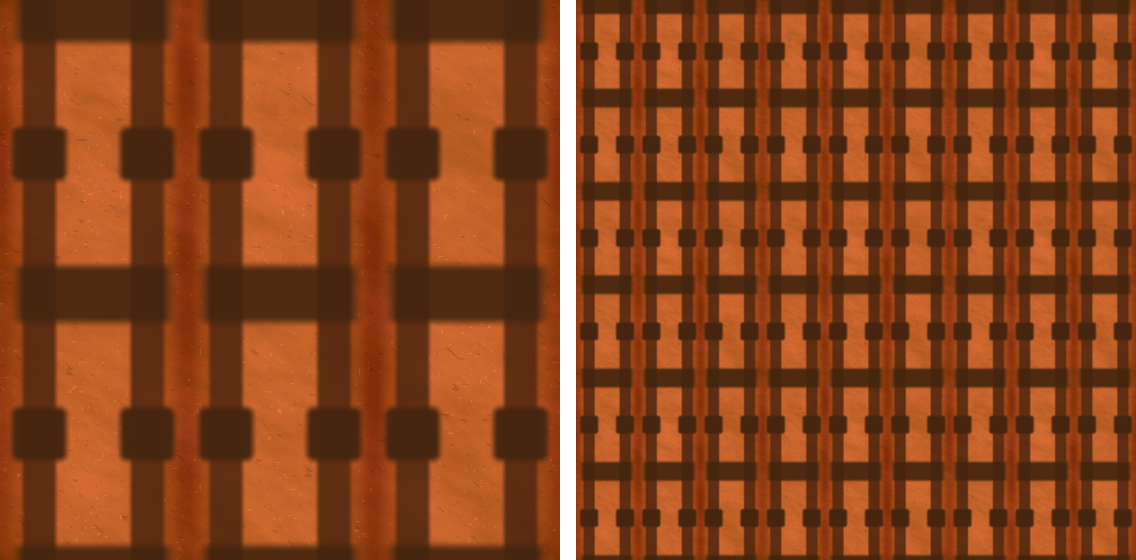
Left, the tile; right, the same tile 3 across and 3 down.
Reproduce this pattern procedurally as a WebGL 1 fragment shader.

```glsl
precision highp float;
// Blurred dark lattice of posts, rails and square knots over mottled orange clay.
uniform vec2 u_resolution;

float hash(vec2 p) {
  return fract(sin(dot(p, vec2(127.1, 311.7))) * 43758.545);
}

// Value noise that wraps after a whole number of lattice cells.
float noise(vec2 p, vec2 period) {
  vec2 i = floor(p);
  vec2 f = fract(p);
  f = f * f * (3.0 - 2.0 * f);
  vec2 a = mod(i, period);
  vec2 b = mod(i + 1.0, period);
  return mix(mix(hash(a), hash(vec2(b.x, a.y)), f.x),
             mix(hash(vec2(a.x, b.y)), hash(b), f.x), f.y);
}

float fbm(vec2 uv, vec2 period) {
  float sum = 0.0;
  float weight = 0.5;
  for (int i = 0; i < 5; i++) {
    sum += weight * noise(uv * period, period);
    period *= 2.0;
    weight *= 0.55;
  }
  return sum / 1.06;
}

// 1 inside the half width, fading out across the blur on both sides of the edge.
float band(float x, float halfWidth, float blur) {
  return 1.0 - smoothstep(halfWidth - blur, halfWidth + blur, abs(x));
}

float roundedBox(vec2 p, vec2 halfSize, float radius) {
  vec2 d = abs(p) - halfSize + radius;
  return length(max(d, 0.0)) + min(max(d.x, d.y), 0.0) - radius;
}

void main() {
  vec2 uv = gl_FragCoord.xy / u_resolution;

  // Three cells across and two down, each mirrored about its centre line.
  vec2 cell = (fract(vec2(uv.x * 3.0, uv.y * 2.0 + 0.55)) - 0.5) / vec2(3.0, 2.0);
  float side = abs(cell.x);
  float knotY = 0.25 - abs(cell.y);

  // Integer shear keeps the slanted mottling seamless.
  vec2 slanted = vec2(uv.x + uv.y, uv.y);
  float cloud = fbm(slanted, vec2(7.0, 9.0)) - 0.5;
  float grain = fbm(slanted, vec2(32.0, 40.0)) - 0.5;
  float stain = noise(uv * vec2(3.0, 7.0), vec2(3.0, 7.0));

  // Bright panel in the middle, redder gap with a dark seam between cells.
  vec3 panel = vec3(0.77, 0.385, 0.165);
  vec3 gap = vec3(0.635, 0.275, 0.085);
  float seam = smoothstep(0.133, 0.163, side) * (0.45 + 0.55 * stain);
  gap = mix(gap, vec3(0.52, 0.18, 0.045), seam);
  vec3 color = mix(gap, panel, band(side, 0.0964, 0.02));
  color *= 1.0 + 0.24 * cloud + 0.14 * grain;
  color.b += 0.07 * cloud;

  // Sparse pale and dark flecks.
  float fleck = noise(uv * 190.0, vec2(190.0));
  float pit = noise(slanted * 110.0 + 0.5, vec2(110.0));
  color += vec3(0.07, 0.08, 0.06) * smoothstep(0.86, 0.98, fleck);
  color *= 1.0 - 0.13 * smoothstep(0.86, 0.98, pit);

  // Posts, two per cell.
  float post = band(side - 0.0964, 0.0297, 0.006);
  vec3 postColor = vec3(0.363, 0.175, 0.067) * (1.0 + 0.16 * cloud);
  color = mix(color, postColor, 0.98 * post);

  // Rails, with softer ends, darker where they cross the posts.
  float rail = band(cell.y, 0.0505, 0.011) * band(cell.x, 0.137, 0.018);
  vec3 railColor = vec3(0.3, 0.161, 0.062) * (1.0 - 0.11 * post);
  color = mix(color, railColor, 0.98 * rail);

  // Knots, halfway between the rails.
  float knotEdge = roundedBox(vec2(side - 0.0964, knotY), vec2(0.0485, 0.0475), 0.014);
  float knot = 1.0 - smoothstep(-0.009, 0.009, knotEdge);
  color = mix(color, vec3(0.27, 0.143, 0.057), 0.98 * knot);

  gl_FragColor = vec4(color, 1.0);
}
```
